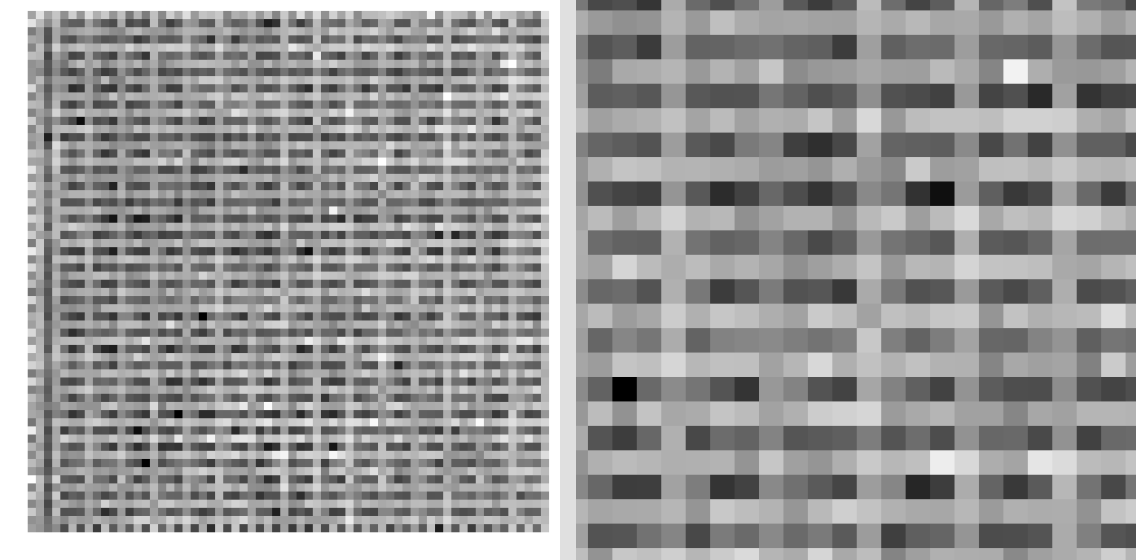
Left, the full canvas; right, a detail of the centre.
Reproduce this pattern procedurally as a three.js fragment shader.

```glsl
// A 64 by 64 block of grey cells on white: light and dark rows alternate, and
// every fourth column crosses the dark rows as a pale stripe. Each cell's grey is
// a base tone for its row and column, plus hashed variation and slow gradient noise.

varying vec2 vUv;

const float CELLS = 64.0;
const vec2 ORIGIN = vec2(0.0495);       // lower left corner of the block
const float SIDE = 0.931;               // side of the block
const float PAPER = 1.0;
const float MID_GREY = 0.56;

// Tones of four successive columns, by kind of row
const vec4 LIGHT_ROW = vec4(0.685, 0.71, 0.70, 0.71);
const vec4 PAIRED_ROW = vec4(0.45, 0.33, 0.32, 0.63);
const vec4 SOLID_ROW = vec4(0.40, 0.38, 0.37, 0.59);

// Tones of the border cells, as (even, odd)
const vec2 TOP_ROW = vec2(0.60, 0.77);
const vec2 BOTTOM_ROW = vec2(0.32, 0.70);
const vec2 LEFT_COLUMN = vec2(0.58, 0.80);
const float DARK_COLUMN = 0.43;
const float PALE_COLUMN = 0.71;

// Strengths of the variation
const float ROW_SPREAD = 0.09;
const float COLUMN_SPREAD = 0.07;
const float CELL_SPREAD = 0.12;
const float DRIFT = 0.10;
const float DRIFT_SIZE = 9.0;
const float SIDE_GRADIENT = 0.06;
const float SPARK_SHARE = 0.05;
const float SPARK_GAIN = 0.55;

// Patch of stronger contrast, in cells from the upper left
const vec2 PATCH_CENTER = vec2(28.0, 53.0);
const vec2 PATCH_SIZE = vec2(12.0, 7.0);
const float PATCH_GAIN = 0.45;

float hash(vec2 p) {
  vec3 q = fract(p.xyx * vec3(0.1031, 0.1030, 0.0973));
  q += dot(q, q.yzx + 33.33);
  return fract((q.x + q.y) * q.z);
}

float cornerSlope(vec2 corner, vec2 offset) {
  float angle = 6.2832 * hash(corner + 7.3);
  return dot(vec2(cos(angle), sin(angle)), offset);
}

float gradientNoise(vec2 p) {
  vec2 i = floor(p);
  vec2 f = p - i;
  vec2 u = f * f * f * (f * (f * 6.0 - 15.0) + 10.0);
  vec2 e = vec2(1.0, 0.0);
  return mix(
    mix(cornerSlope(i, f), cornerSlope(i + e, f - e), u.x),
    mix(cornerSlope(i + e.yx, f - e.yx), cornerSlope(i + 1.0, f - 1.0), u.x),
    u.y);
}

float alternate(vec2 pair, float index) {
  return mod(index, 2.0) < 0.5 ? pair.x : pair.y;
}

// Picks one of four tones by the column's place in its group
float pickTone(vec4 tones, float column) {
  vec4 place = abs(mod(column, 4.0) - vec4(0.0, 1.0, 2.0, 3.0));
  return dot(tones, 1.0 - step(0.5, place));
}

float baseTone(float column, float row) {
  if (row < 0.5) return alternate(TOP_ROW, column);
  if (column < 0.5) return alternate(LEFT_COLUMN, row);
  if (column < 1.5) return PALE_COLUMN;
  if (column < 2.5) return DARK_COLUMN;
  if (column < 3.5) return PALE_COLUMN;
  if (row > CELLS - 1.5) return alternate(BOTTOM_ROW, column);
  float phase = mod(row, 4.0);
  if (mod(phase, 2.0) < 0.5) return pickTone(LIGHT_ROW, column);
  return pickTone(phase < 2.0 ? PAIRED_ROW : SOLID_ROW, column);
}

float cellTone(vec2 cell) {
  if (min(cell.x, cell.y) < -0.5 || max(cell.x, cell.y) > CELLS - 0.5) return PAPER;
  float row = CELLS - 1.0 - cell.y;
  float tone = baseTone(cell.x, row);

  // Row, column and cell differences, then slow drift across the block
  tone += ROW_SPREAD * (hash(vec2(row, 91.0)) - 0.5);
  tone += COLUMN_SPREAD * (hash(vec2(57.0, cell.x)) - 0.5);
  float grain = hash(cell + 11.0) + hash(cell + 131.0) + hash(cell + 271.0) - 1.5;
  tone += CELL_SPREAD * grain;
  tone += DRIFT * gradientNoise(cell / DRIFT_SIZE + 0.37);
  tone += SIDE_GRADIENT * (cell.x / CELLS - 0.5);

  // Contrast rises in one patch and in a few scattered cells
  vec2 d = (vec2(cell.x, row) - PATCH_CENTER) / PATCH_SIZE;
  float gain = 1.0 + PATCH_GAIN * exp(-dot(d, d));
  gain += SPARK_GAIN * step(hash(cell + 401.0), SPARK_SHARE);
  return clamp(MID_GREY + (tone - MID_GREY) * gain, 0.0, 1.0);
}

void main() {
  vec2 p = (vUv - ORIGIN) / SIDE * CELLS;

  // Blend the four cells around the nearest grid corner over one screen sample
  vec2 corner = floor(p + 0.5);
  vec2 t = clamp((p - corner) / max(fwidth(p), vec2(1e-5)) + 0.5, 0.0, 1.0);
  float below = mix(cellTone(corner - 1.0), cellTone(corner - vec2(0.0, 1.0)), t.x);
  float above = mix(cellTone(corner - vec2(1.0, 0.0)), cellTone(corner), t.x);
  gl_FragColor = vec4(vec3(mix(below, above, t.y)), 1.0);
}
```
